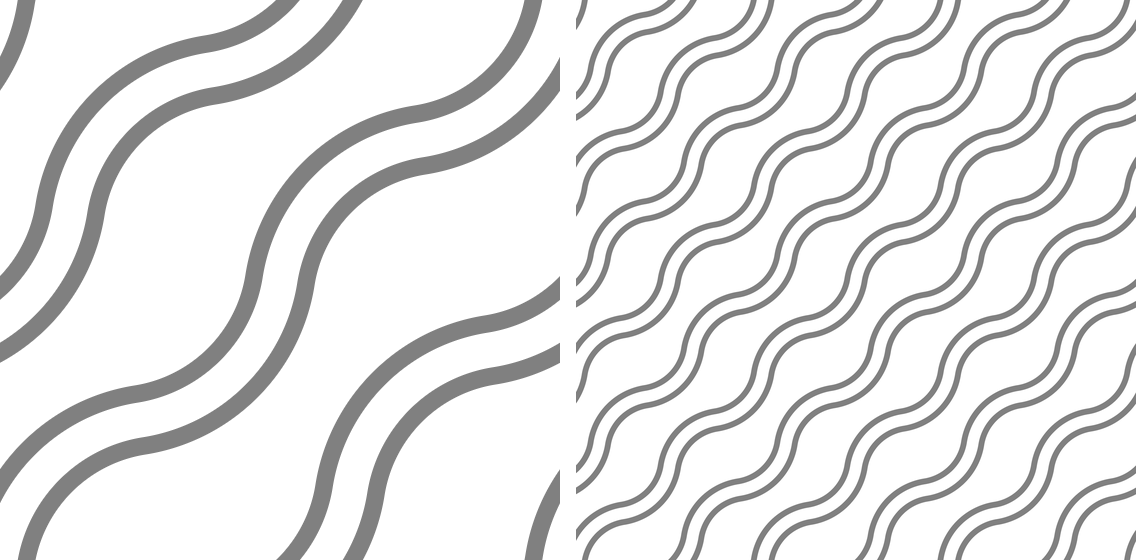
Left: one tile. Right: repeated 3 by 3.
Write a Shadertoy shader that draws this pattern.

```glsl
// Diagonal ribbons of two parallel wavy lines, grey on white.
// Each wave is a chain of circular arcs joined tangentially; alternate
// ribbons slide by a quarter wave. The pattern tiles the canvas exactly.

const vec3  PAPER = vec3(1.0);
const vec3  INK   = vec3(0.5);

const float WAVELENGTH     = 0.70710678;        // along the diagonal: 1/sqrt(2)
const float RIBBON_SPACING = 0.5 * WAVELENGTH;  // across the diagonal
const float RIBBON_SHIFT   = 0.25 * WAVELENGTH; // slide of every other ribbon
const float CENTRE_OFFSET  = 0.243;             // arc centre to ribbon axis
const float LINE_GAP       = 0.0937;            // between the two line centres
const float LINE_WIDTH     = 0.0312;

// Signed distance to a wave of tangent arcs, crest at x = 0.
float arcWave(vec2 p) {
    float halfWave = 0.5 * WAVELENGTH;
    p.x = abs(p.x - WAVELENGTH * round(p.x / WAVELENGTH));

    vec2 crestCentre  = vec2(0.0, -CENTRE_OFFSET);
    vec2 troughCentre = vec2(halfWave, CENTRE_OFFSET);
    vec2 span = troughCentre - crestCentre;
    float radius = 0.5 * length(span);

    // The line through both centres separates crest from trough.
    vec2 q = p - crestCentre;
    bool onCrest = span.x * q.y > span.y * q.x;
    return onCrest ? length(q) - radius
                   : radius - length(p - troughCentre);
}

// Signed distance to the edge of the nearest line.
float ribbonLines(vec2 uv) {
    // Diagonal axes: x along the ribbons, y across them.
    vec2 p = vec2(uv.x + uv.y, uv.y - uv.x) * inversesqrt(2.0);

    float ribbon = round(p.y / RIBBON_SPACING);
    p.y -= ribbon * RIBBON_SPACING;
    p.x -= RIBBON_SHIFT * (1.0 - mod(ribbon, 2.0));

    float fromAxis = abs(arcWave(p));
    return abs(fromAxis - 0.5 * LINE_GAP) - 0.5 * LINE_WIDTH;
}

void mainImage(out vec4 fragColor, in vec2 fragCoord) {
    vec2 uv = fragCoord / iResolution.xy;
    float pixel = 1.0 / min(iResolution.x, iResolution.y);

    float coverage = clamp(0.5 - ribbonLines(uv) / pixel, 0.0, 1.0);
    fragColor = vec4(mix(PAPER, INK, coverage), 1.0);
}
```
